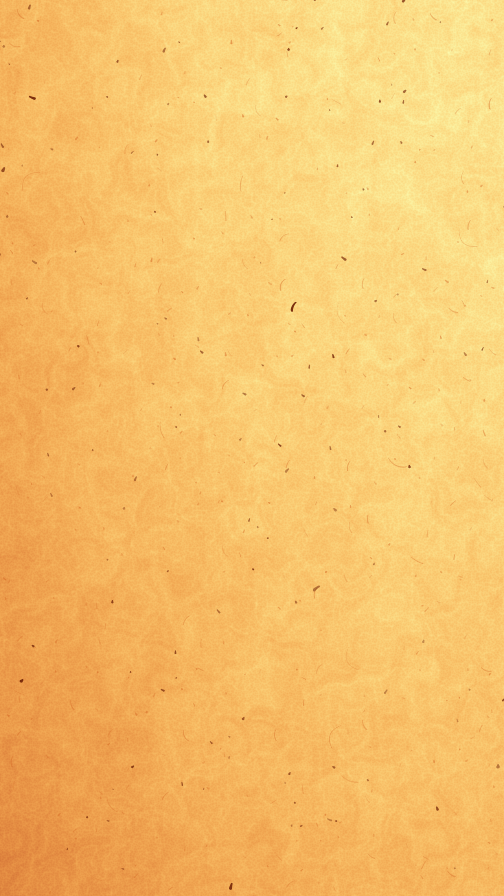
Reproduce this texture procedurally as a WebGL 1 fragment shader.

```glsl
precision highp float;
// Aged golden paper with a warm diagonal fade, fine grain, dark specks and faint fibres.
uniform vec2 u_resolution;

vec2 hash2(vec2 cell) {
  vec3 q = fract(cell.xyx * vec3(0.1031, 0.1030, 0.0973));
  q += dot(q, q.yzx + 33.33);
  return fract((q.xx + q.yz) * q.zy);
}

// Cellular noise: distance to the nearest scattered point, centred on zero
float cellular(vec2 p) {
  vec2 cell = floor(p), local = fract(p);
  float nearest = 2.0;
  for (int y = -1; y <= 1; y++) {
    for (int x = -1; x <= 1; x++) {
      vec2 offset = vec2(float(x), float(y));
      nearest = min(nearest, length(offset + hash2(cell + offset + 7.0) - local));
    }
  }
  return nearest - 0.47;
}

// Scattered curved strokes, at most one per grid cell; sizes are in canvas widths
float strokes(vec2 p, float density, float chance, float reach, float radius, float bend, float seed) {
  vec2 cell = floor(p * density);
  vec2 place = hash2(cell + seed);
  vec2 form = hash2(cell + seed + 51.7);
  vec2 traits = hash2(cell + seed + 93.1);
  vec2 q = p - (cell + 0.2 + 0.6 * place) / density;
  float angle = 0.6 + form.x * 2.2;
  q = mat2(cos(angle), -sin(angle), sin(angle), cos(angle)) * q;
  q.y += bend * (form.y - 0.5) * q.x * q.x;
  float halfLength = reach * mix(0.15, 1.0, form.y * form.y);
  float along = clamp(q.x, -halfLength, halfLength);
  float taper = 1.0 - 0.25 * along / halfLength;
  float d = length(q - vec2(along, 0.0)) - radius * taper * mix(0.7, 1.1, place.y);
  float soft = max(0.0012, 0.6 / u_resolution.x);
  float ink = 1.0 - smoothstep(-soft, soft, d);
  return ink * step(traits.x, chance) * mix(0.45, 1.0, traits.y);
}

void main() {
  vec2 uv = gl_FragCoord.xy / u_resolution;
  vec2 p = gl_FragCoord.xy / u_resolution.x;

  // Broad fade from the dark lower left to the pale upper right
  float tone = 0.535 + 0.19 * (1.0 - pow(1.0 - uv.x, 2.1))
                     + 0.175 * (1.0 - pow(1.0 - uv.y, 1.6));

  // Cloudy mottling at three sizes, faint vertical streaks and grain
  vec2 warped = p + 0.02 * sin(p.yx * 23.0 + 2.0 * sin(p * 37.0))
                  + 0.008 * sin(p.yx * 91.0 + 1.3);
  tone += 0.035 * cellular(warped * 5.0 + 2.0) + 0.045 * cellular(warped * 12.0);
  tone += 0.05 * cellular(warped * 29.0 + 4.0) + 0.035 * cellular(warped * 58.0 + 9.0);
  tone += 0.002 * (sin(p.x * 170.0 + 2.0 * sin(p.x * 41.0)) + sin(p.x * 310.0));
  tone += 0.03 * cellular(p * 110.0) + 0.07 * cellular(p * 230.0 + 11.0);

  // Tone to paper colour: burnt orange through gold to pale yellow
  vec3 paper = vec3(0.985 - 0.9 * pow(max(0.87 - tone, 0.0), 2.0), tone,
                    0.26 + 0.83 * (tone - 0.55) - 1.1 * (tone - 0.55) * (0.85 - tone));

  // Pale rust fibres, short and long, and blurred rusty flecks
  float fibres = 0.4 * strokes(p, 17.0, 0.35, 0.012, 0.0011, 60.0, 3.0);
  fibres = max(fibres, 0.4 * strokes(p + 0.37, 8.0, 0.3, 0.026, 0.0009, 50.0, 29.0));
  fibres = max(fibres, 0.5 * strokes(p + 0.53, 21.0, 0.22, 0.003, 0.0015, 0.0, 41.0));
  vec3 color = mix(paper, vec3(0.82, 0.38, 0.12), fibres);

  // Dark specks: sparse tiny dots, few larger slivers
  float specks = 0.85 * strokes(p + 0.13, 12.0, 0.24, 0.004, 0.0019, 20.0, 61.0);
  specks = max(specks, 0.7 * strokes(p + 0.71, 23.0, 0.06, 0.003, 0.0014, 0.0, 83.0));
  specks = max(specks, strokes(p + 0.29, 5.0, 0.2, 0.010, 0.0026, 50.0, 117.0));
  color = mix(color, vec3(0.46, 0.15, 0.03), specks);

  gl_FragColor = vec4(clamp(color, 0.0, 1.0), 1.0);
}
```
